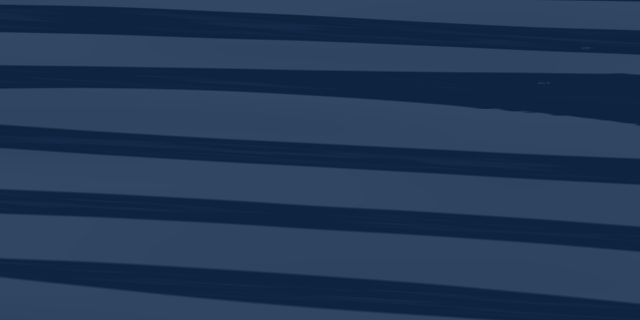
Write a Shadertoy shader that draws this texture.

```glsl
// Long navy bands sweep gently downhill over a slate blue ground.
// Each band lies between two parabolic edges; stretched noise adds
// streaks along the bands, soft shading on the ground and ragged edges.

#define SLATE vec3(0.186, 0.272, 0.382)
#define NAVY vec3(0.050, 0.137, 0.250)
#define STREAK vec3(0.085, 0.175, 0.300)
#define GLINT vec3(0.250, 0.340, 0.450)
#define BANDS 6
#define EDGE_SOFT 0.0035
#define GROUND_SHADE 0.016
#define RAGGED 0.007

// Band edges at the left, middle and right, as depth below the top.
const vec3 UPPER[BANDS] = vec3[BANDS](
    vec3(-0.090, -0.090, -0.090), vec3(0.013, 0.051, 0.096),
    vec3(0.203, 0.219, 0.232), vec3(0.391, 0.450, 0.495),
    vec3(0.591, 0.643, 0.708), vec3(0.807, 0.863, 0.948));
const vec3 LOWER[BANDS] = vec3[BANDS](
    vec3(-0.040, -0.016, 0.004), vec3(0.099, 0.130, 0.172),
    vec3(0.276, 0.299, 0.391), vec3(0.464, 0.523, 0.576),
    vec3(0.667, 0.716, 0.786), vec3(0.865, 0.964, 1.021));

float hash(vec2 p) {
    p = fract(p * vec2(0.1031, 0.1137));
    p += dot(p, p.yx + 33.33);
    return fract((p.x + p.y) * p.x * 7.31);
}

float noise(vec2 p) {
    vec2 i = floor(p), f = fract(p);
    f = f * f * (3.0 - 2.0 * f);
    return mix(mix(hash(i), hash(i + vec2(1, 0)), f.x),
               mix(hash(i + vec2(0, 1)), hash(i + vec2(1, 1)), f.x), f.y);
}

// Parabola through three heights at x = 0, 0.5 and 1.
float curve(vec3 h, float x) {
    vec3 weights = vec3((1.0 - x) * (1.0 - 2.0 * x),
                        4.0 * x * (1.0 - x), x * (2.0 * x - 1.0));
    return dot(h, weights);
}

void mainImage(out vec4 fragColor, in vec2 fragCoord) {
    vec2 uv = fragCoord / iResolution.xy;
    float x = uv.x, depth = 1.0 - uv.y;
    float pixel = 1.0 / iResolution.y;

    // Ground: broad shading that follows the slope, dimmer lower down.
    float slanted = depth - 0.12 * x;
    float shade = noise(vec2(x * 2.5 + 3.0, slanted * 9.0)) - 0.5;
    vec3 color = SLATE + GROUND_SHADE * (shade - 0.4 * depth + 0.15);

    // Streaks run along the bands at two scales.
    float streaks = 0.6 * noise(vec2(x * 5.0, slanted * 110.0))
                  + 0.4 * noise(vec2(x * 13.0 + 9.0, slanted * 190.0));
    streaks = smoothstep(0.42, 0.85, streaks);

    for (int i = 0; i < BANDS; i++) {
        float row = float(i);
        float wobble = 0.003 * (noise(vec2(x * 6.0, row * 7.0 + 2.0)) - 0.5);
        float top = curve(UPPER[i], x) - 0.004 * sin(6.2832 * x) * step(row, 1.5) + wobble;
        float bottom = curve(LOWER[i], x) + wobble;

        // The widening band frays toward the right.
        float fray = i == 2 ? smoothstep(0.68, 0.76, x) : 0.0;
        bottom += RAGGED * fray * (noise(vec2(x * 45.0, depth * 130.0)) - 0.5);
        top += RAGGED * fray * smoothstep(0.88, 1.0, x)
             * (noise(vec2(x * 30.0, depth * 150.0)) - 0.5);

        // Lower bands have softer edges.
        float soft = max(pixel, EDGE_SOFT * (0.6 + 0.2 * row));
        float band = smoothstep(-soft, soft, depth - top)
                   * smoothstep(-soft, soft, bottom - depth);
        float across = clamp((depth - top) / (bottom - top), 0.0, 1.0);
        float sheen = streaks * sin(3.1416 * across) * (1.0 - 0.8 * fray);
        color = mix(color, mix(NAVY, STREAK, 0.65 * sheen), band);
    }

    // Two faint broken glints on the upper right bands.
    for (int i = 0; i < 2; i++) {
        vec2 center = mix(vec2(0.917, 0.150), vec2(0.850, 0.260), float(i));
        vec2 d = abs(vec2(x, depth) - center);
        float dash = smoothstep(0.012, 0.006, d.x)
                   * smoothstep(0.002 + pixel, 0.001, d.y);
        color = mix(color, GLINT, 0.6 * dash * noise(vec2(x * 300.0, depth * 200.0)));
    }

    fragColor = vec4(color, 1.0);
}
```
